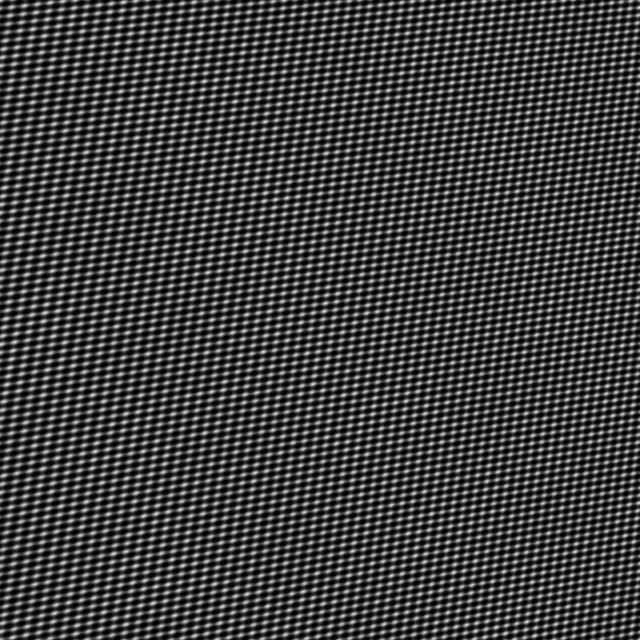
This pattern is drawn by a Shadertoy shader. Its source:

```glsl
#define COLUMNS 50.0          // column cycles per canvas at the left edge
#define COLUMN_CHIRP 9.0      // tightening of the columns to the right
#define COLUMN_LEAN 9.0       // column cycles lost from bottom to top
#define ROWS 78.0             // row cycles per canvas
#define ROW_TILT 15.0         // row cycles lost from left to right
#define ROW_BEND 6.0          // flattening of the rows towards the top
#define WOBBLE 0.05           // phase drift, in cycles
#define COLUMN_SWING 0.21     // wave amplitudes around one half
#define ROW_SWING 0.29
#define GRAIN_VARIATION 0.10  // brightness spread between grains
#define BROAD_VARIATION 0.02  // slow brightness change over the canvas
#define PEAK 0.82             // brightness of the grain centres

const float PI = 3.14159265;

float hash(vec2 cell) {
    vec3 q = fract(cell.xyx * 0.1031);
    q += dot(q, q.yzx + 33.33);
    return fract((q.x + q.y) * q.z);
}

// Cosine wave, faded by the pixel footprint
float wave(float cycles) {
    float footprint = max(PI * fwidth(cycles), 1e-4);
    float fade = footprint < PI ? sin(footprint) / footprint : 0.0;
    return fade * cos(2.0 * PI * cycles);
}

// Slow layered sines, roughly -1 to 1
float drift(vec2 p) {
    return 0.65 * sin(7.0 * p.x + 4.0 * p.y) + 0.35 * sin(13.0 * p.y - 9.0 * p.x + 1.7);
}

// Brightness offset of each grain, blended between neighbouring cells
float grainOffset(vec2 phase) {
    vec2 cell = floor(phase + 0.5);
    vec2 offset = phase + 0.5 - cell;
    vec2 blend = smoothstep(0.7, 1.0, offset);
    float lower = mix(hash(cell), hash(cell + vec2(1.0, 0.0)), blend.x);
    float upper = mix(hash(cell + vec2(0.0, 1.0)), hash(cell + 1.0), blend.x);
    return mix(lower, upper, blend.y) - 0.5;
}

void mainImage(out vec4 fragColor, in vec2 fragCoord) {
    vec2 p = fragCoord / iResolution.xy;

    // Two bent waves crossing at an angle
    vec2 phase = vec2(
        COLUMNS * p.x + COLUMN_CHIRP * p.x * p.x - COLUMN_LEAN * p.y,
        ROWS * p.y - ROW_TILT * p.x + ROW_BEND * p.x * p.y);
    phase += WOBBLE * vec2(drift(p), drift(p.yx + 0.6));

    // Squared sum: bright grains, soft links and dark spots between them
    float height = 0.5 + COLUMN_SWING * wave(phase.x) + ROW_SWING * wave(phase.y);
    float brightness = PEAK * height * height;

    // Uneven brightness, from grain to grain and across the canvas
    brightness *= 1.0 + GRAIN_VARIATION * grainOffset(phase);
    brightness *= 1.0 + BROAD_VARIATION * drift(2.0 * p + 0.3);
    fragColor = vec4(vec3(brightness), 1.0);
}
```
